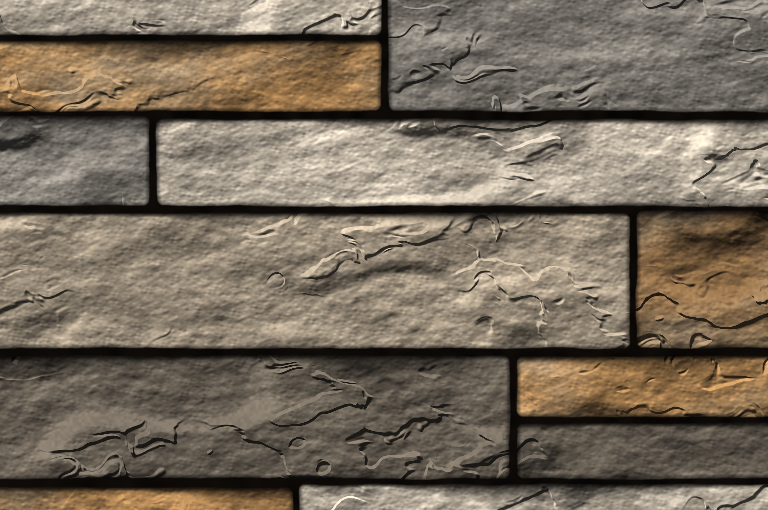
Reproduce this texture procedurally as a Shadertoy shader.

```glsl
// Dry-stacked ledgestone wall: five courses, each split into long split-face stones.
// A course lookup finds the stone; a rounded box cuts its joints, and layered
// noise lit from the upper left gives grain, chipped ledges and cast shadows.

// Per course, from the bottom: base height, upright joint x, ledge height, divided side (-1 none)
const vec4 courses[5] = vec4[5](
    vec4(-0.10, 0.580, 0.0, -1.0), vec4(0.058, 1.006, 0.179, 1.0),
    vec4(0.314, 1.241, 0.0, -1.0), vec4(0.592, 0.300, 0.0, -1.0),
    vec4(0.778, 0.755, 0.928, 0.0));
// Rock kind of the left stone, the right stone, and the one below a ledge
const ivec3 rocks[5] = ivec3[5](ivec3(4, 0, 0), ivec3(3, 4, 3),
    ivec3(1, 5, 0), ivec3(2, 0, 0), ivec3(0, 2, 4));
// Limestone, sandstone, slate, dark slate, ochre, brown
const vec3 rockColors[6] = vec3[6](
    vec3(0.67, 0.63, 0.57), vec3(0.59, 0.54, 0.47), vec3(0.47, 0.45, 0.42),
    vec3(0.37, 0.34, 0.30), vec3(0.62, 0.47, 0.30), vec3(0.47, 0.36, 0.24));

float hash(vec2 p) {
    vec3 q = fract(vec3(p.xyx) * 0.1031);
    q += dot(q, q.yzx + 33.33);
    return fract((q.x + q.y) * q.z);
}

float noise(vec2 p) {
    vec2 i = floor(p), f = fract(p);
    f = f * f * (3.0 - 2.0 * f);
    return mix(mix(hash(i), hash(i + vec2(1, 0)), f.x),
               mix(hash(i + vec2(0, 1)), hash(i + vec2(1, 1)), f.x), f.y);
}

float fbm(vec2 p) {
    float sum = 0.0, amp = 0.5;
    for (int i = 0; i < 5; i++) {
        sum += amp * noise(p);
        p = mat2(1.6, 1.2, -1.2, 1.6) * p + 7.3;
        amp *= 0.53;
    }
    return sum;
}

// Split-face surface: grain, broad facets and patchy stepped ledges
float relief(vec2 p, float rough) {
    float grain = 0.028 * fbm(p * vec2(9.0, 13.0));
    float facets = 0.035 * (rough - 0.7) * fbm(p * vec2(4.0, 7.0) + 31.0);
    float level = 4.0 * fbm(p * vec2(3.5, 8.0) + 0.4 * noise(p * 22.0) + 60.0);
    float steps = floor(level) + smoothstep(0.82, 1.0, fract(level));
    float patchy = smoothstep(0.42, 0.72, noise(p * vec2(5.0, 9.0) + 15.0));
    return grain + facets + 0.009 * rough * patchy * steps;
}

void mainImage(out vec4 fragColor, in vec2 fragCoord) {
    float px = 1.0 / iResolution.y;
    vec2 p = fragCoord * px;

    // Find the course, then the stone's bounds and kind
    int row = 0;
    for (int i = 1; i < 5; i++) if (p.y > courses[i].x) row = i;
    vec4 course = courses[row];
    bool right = p.x > course.y;
    vec2 lo = vec2(right ? course.y : -0.1, course.x);
    vec2 hi = vec2(right ? iResolution.x * px + 0.1 : course.y,
                   row < 4 ? courses[min(row + 1, 4)].x : 1.1);
    int kind = right ? rocks[row].y : rocks[row].x;
    if (course.w == (right ? 1.0 : 0.0)) {
        if (p.y < course.z) { hi.y = course.z; kind = rocks[row].z; }
        else lo.y = course.z;
    }
    float id = hash(lo * 37.0 + hi * 11.0 + 5.0);
    vec2 local = p + 19.0 * id;

    // Rounded stone outline with uneven joints and nibbled edges
    lo += vec2(0.006, 0.003);
    hi -= vec2(0.006, 0.005 + 0.009 * id);
    vec2 q = abs(p - 0.5 * (lo + hi)) - 0.5 * (hi - lo) + 0.014;
    float inside = 0.014 - length(max(q, 0.0)) - min(max(q.x, q.y), 0.0);
    inside -= 0.008 * (fbm(local * vec2(12.0, 16.0)) - 0.4);
    float mask = smoothstep(-px, px, inside);

    // Directional light over the relief
    float rough = kind == 3 || kind == 5 ? 1.7 : kind == 2 ? 1.1 : 0.9;
    vec2 toLight = 0.0025 * vec2(-0.5, 0.86);
    float slope = (relief(local, rough) - relief(local + toLight, rough)) / 0.0025;
    float light = clamp(1.0 + 0.85 * slope, 0.28, 1.45);

    // Mineral tint, with grey weathering on the warm stones
    vec3 color = rockColors[kind];
    float stain = fbm(local * vec2(4.0, 8.0) + 90.0);
    if (kind > 3) color = mix(color, vec3(0.50, 0.43, 0.34), smoothstep(0.4, 0.8, stain));
    color *= 0.80 + 0.38 * stain;
    color *= 0.93 + 0.14 * noise(local * 170.0);

    // Worn edges and the ragged shadow under the overhanging course
    float rim = smoothstep(0.0, 0.010, inside);
    float reach = 0.006 + 0.06 * pow(noise(vec2(local.x * 4.0, id * 50.0)), 2.0);
    reach *= 0.6 + 0.8 * fbm(local * 20.0);
    float shade = smoothstep(-0.3, 1.0, (hi.y - p.y) / reach);
    color *= light * mix(0.55, 1.0, rim) * mix(0.22, 1.0, shade);

    // Deep joints
    vec3 joint = vec3(0.045, 0.033, 0.025) * (0.6 + 0.8 * noise(p * 40.0));
    fragColor = vec4(mix(joint, color, mask), 1.0);
}
```
